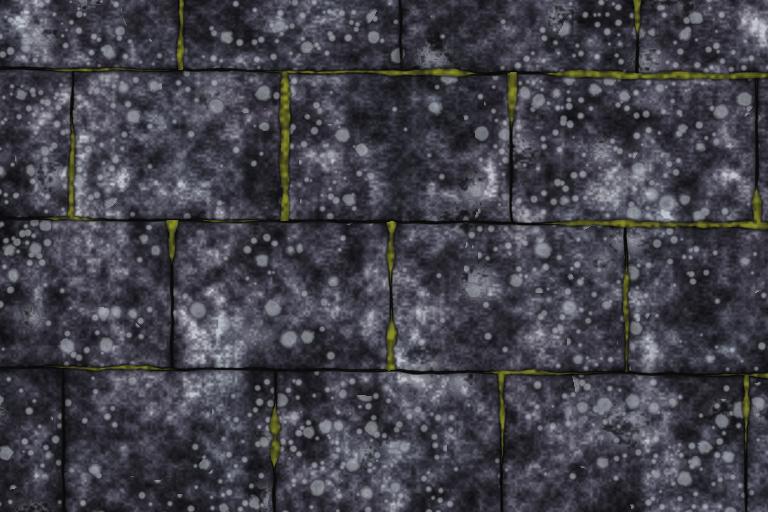
Reproduce this texture procedurally as a WebGL 1 fragment shader.

```glsl
precision highp float;
// Weathered stone wall: four staggered courses of slabs with dark, mossy joints.
// Courses come from a gently stretched brick grid; layered value noise gives the
// grain and streaks, and jittered cells scatter the pale lichen spots.
uniform vec2 u_resolution;

const float COURSE_HEIGHT = 0.2915;
const float JOINT_HALF_WIDTH = 0.0028;
const vec3 JOINT_COLOR = vec3(0.055, 0.055, 0.06);
const vec3 STONE_DARK_TINT = vec3(1.0, 0.985, 1.19);
const vec3 STONE_PALE_TINT = vec3(0.99, 1.01, 1.07);
const vec3 LICHEN_COLOR = vec3(0.64, 0.66, 0.69);
const vec3 MOSS_SHADE = vec3(0.19, 0.19, 0.09);
const vec3 MOSS_LIGHT = vec3(0.53, 0.55, 0.16);

float hash(vec2 p) {
  return fract(sin(dot(p, vec2(127.1, 311.7))) * 43758.547);
}

float noise(vec2 p) {
  vec2 i = floor(p), f = fract(p);
  f = f * f * (3.0 - 2.0 * f);
  return mix(mix(hash(i), hash(i + vec2(1.0, 0.0)), f.x),
             mix(hash(i + vec2(0.0, 1.0)), hash(i + 1.0), f.x), f.y);
}

float fbm(vec2 p, float gain) {
  float sum = 0.0, total = 0.0, amp = 1.0;
  for (int i = 0; i < 4; i++) {
    sum += amp * noise(p);
    total += amp;
    amp *= gain;
    p = p * 2.03 + 17.3;
  }
  return sum / total;
}

// Coverage of ragged round spots, one candidate per jittered cell.
float spots(vec2 p, float scale, float density, float ragged, float seed) {
  vec2 q = p * scale, cell = floor(q);
  float soft = 0.05 + scale / u_resolution.y;
  float cover = 0.0;
  for (int y = -1; y <= 1; y++) {
    for (int x = -1; x <= 1; x++) {
      vec2 id = cell + vec2(float(x), float(y));
      vec2 center = id + vec2(hash(id + seed), hash(id + seed + 5.3));
      float radius = mix(0.12, 0.36, hash(id + seed + 9.1));
      float present = step(hash(id + seed + 2.7), density);
      float d = length(q - center) + ragged - radius;
      cover = max(cover, present * (1.0 - smoothstep(-soft, soft, d)));
    }
  }
  return cover;
}

// Half width of the moss at a place along a joint; amount sets how much grows.
float mossHalfWidth(float along, float seed, float amount) {
  float patchy = noise(vec2(along * 7.0, seed * 3.7));
  float lump = noise(vec2(along * 48.0, seed * 5.1 + 7.0));
  float growth = smoothstep(0.8 - 0.7 * amount, 1.2 - 0.7 * amount, patchy);
  return 0.0125 * growth * (0.4 + 0.6 * lump) - 0.0015;
}

vec3 stoneColor(vec2 p, float grain, float slabTone) {
  float cloud = fbm(p * 5.0, 0.6);
  float streak = noise(p * vec2(26.0, 3.0));
  float z = 7.0 * (grain - 0.5) + 4.0 * (cloud - 0.5)
          + 1.4 * (streak - 0.5) + 0.4 * (slabTone - 0.5);
  float light = min(0.225 * exp(0.43 * z), 0.75);
  vec3 tint = mix(STONE_DARK_TINT, STONE_PALE_TINT, smoothstep(0.2, 0.6, light));
  tint.r += 0.06 * (noise(p * 9.0 + 31.0) - 0.4);
  return light * tint;
}

vec3 addLichen(vec3 color, vec2 p, float grain) {
  float cluster = smoothstep(0.3, 0.75, noise(p * 6.0 + 40.0));
  float ragged = 1.1 * (grain - 0.5);
  float large = spots(p, 8.5, 0.27, ragged, 3.0);
  float medium = spots(p, 24.0, 0.08 + 0.22 * cluster, 0.5 * ragged, 21.0);
  float small = spots(p, 55.0, 0.06 + 0.3 * cluster, 0.4 * ragged, 47.0);
  float cover = max(large * smoothstep(0.3, 0.65, grain) * 0.62,
                    max(medium * 0.72, small * 0.75));
  return mix(color, LICHEN_COLOR * (0.75 + 0.5 * grain), cover);
}

void main() {
  vec2 p = gl_FragCoord.xy / u_resolution.y;
  float pixel = 1.0 / u_resolution.y;
  float grain = fbm(p * 26.0, 0.82);

  // Brick grid: courses tilt slightly and slabs widen to the right.
  vec2 wobble = vec2(noise(p * 22.0), noise(p * 22.0 + 60.0)) - 0.5;
  vec2 w = p + 0.005 * wobble + 0.005 * (grain - 0.5);
  float v = (w.y + 0.01 * w.x - 0.283) / COURSE_HEIGHT + 1.0;
  float course = floor(v);
  float shift = 0.31 + 0.5 * mod(course, 2.0) + 0.022 * course;
  float u = 2.535 * w.x - 0.18 * w.x * w.x - shift;
  float sideDist = abs(fract(u + 0.5) - 0.5) / (2.535 - 0.36 * w.x);
  float bedDist = abs(fract(v + 0.5) - 0.5) * COURSE_HEIGHT;
  float jointDist = min(sideDist, bedDist);
  float slabTone = hash(vec2(floor(u), course) + 13.0);

  // Stone face, lichen and grime beside the joints.
  vec3 color = addLichen(stoneColor(p, grain, slabTone), p, grain);
  color *= mix(0.72, 1.0, smoothstep(0.002, 0.016, jointDist));
  float gap = JOINT_HALF_WIDTH * (0.6 + 0.8 * noise(p * 30.0 + 11.0));
  color = mix(JOINT_COLOR, color, smoothstep(gap - pixel, gap + pixel, jointDist));

  // Moss is thickest high on upright joints and along the right of the beds.
  vec2 sideId = vec2(floor(u + 0.5), course);
  float bedId = floor(v + 0.5);
  float sideAmount = 0.3 + 0.4 * hash(sideId + 4.0) + 0.25 * fract(v);
  float bedAmount = 0.4 + 0.28 * smoothstep(0.8, 1.15, p.x);
  float sideMoss = mossHalfWidth(p.y, hash(sideId) * 40.0, sideAmount) - sideDist;
  float bedMoss = 0.75 * mossHalfWidth(p.x, bedId + 70.0, bedAmount) - bedDist;
  float moss = max(sideMoss, bedMoss);
  color *= 1.0 - 0.45 * smoothstep(-0.006, 0.0, moss);
  float fuzz = 0.35 * smoothstep(0.0, 0.008, moss) + 0.9 * noise(p * 120.0) - 0.1;
  vec3 mossColor = mix(MOSS_SHADE, MOSS_LIGHT, clamp(fuzz, 0.0, 1.0));
  color = mix(color, mossColor, smoothstep(-pixel, pixel, moss));

  gl_FragColor = vec4(color, 1.0);
}
```
